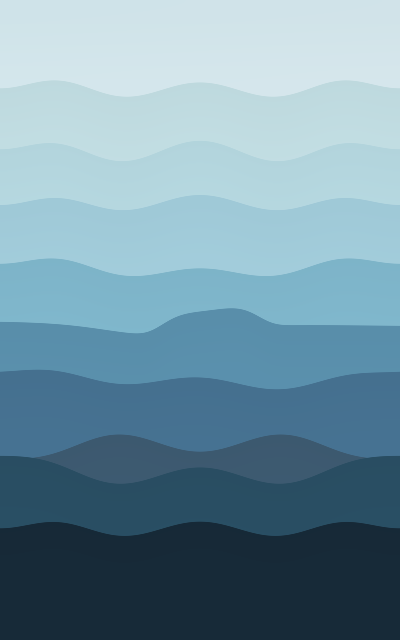
Write a Shadertoy shader that draws this background.

```glsl
const float TAU = 6.28318;

// Height of a rolling ridge: a base level plus three harmonics across the canvas
float ridge(float x, float level, vec3 swell) {
    return level + dot(swell, cos(TAU * x * vec3(1.0, 2.0, 3.0)));
}

// Paint everything below a crest, slightly paler with depth
void paintLayer(inout vec3 color, float y, float crest, vec3 tint) {
    float depth = clamp((crest - y) / 0.1, 0.0, 1.0);
    float halfPixel = 0.5 / iResolution.y;
    float cover = smoothstep(-halfPixel, halfPixel, crest - y);
    color = mix(color, tint * (0.99 + 0.02 * depth), cover);
}

void mainImage(out vec4 fragColor, in vec2 fragCoord) {
    vec2 uv = fragCoord / iResolution.xy;
    float y = uv.y;

    // Widen the central waves a little
    float x = uv.x + 0.015 * sin(TAU * uv.x);

    // Pale sky
    vec3 color = mix(vec3(0.833, 0.902, 0.924), vec3(0.814, 0.890, 0.912),
                     smoothstep(0.86, 1.0, y));
    color.r += 0.008 * (uv.x - 0.5);

    // Hazy far ridges
    paintLayer(color, y, ridge(x, 0.8631, vec3(0.0052, 0.0035, -0.0098)),
               vec3(0.752, 0.860, 0.880));
    paintLayer(color, y, ridge(x, 0.7656, vec3(0.0043, 0.0078, -0.0109)),
               vec3(0.706, 0.840, 0.872));
    paintLayer(color, y, ridge(x, 0.6832, vec3(0.0009, 0.0043, -0.0087)),
               vec3(0.629, 0.794, 0.850));
    paintLayer(color, y, ridge(x, 0.5828, vec3(0.0111, 0.0015, -0.0075)),
               vec3(0.496, 0.711, 0.793));

    // Middle ridge: a shallow valley with one broad hump
    float valley = exp(-pow(abs(uv.x - 0.396) / 0.1875, 2.0));
    float hump = exp(-pow(abs(uv.x - 0.525) / 0.131, 4.0));
    float middleCrest = 0.4974 - 0.0065 * uv.x - 0.0182 * valley + 0.0326 * hump;
    paintLayer(color, y, middleCrest, vec3(0.351, 0.561, 0.672));

    // Tilted blue ridge
    float tilt = 0.0045 * sin(TAU * x);
    paintLayer(color, y, tilt + ridge(x, 0.4086, vec3(0.0095, 0.0061, -0.0050)),
               vec3(0.273, 0.443, 0.566));

    // Dark near ridges
    paintLayer(color, y, ridge(x, 0.3014, vec3(-0.0122, -0.0130, 0.0063)),
               vec3(0.239, 0.352, 0.440));
    paintLayer(color, y, ridge(x, 0.2652, vec3(0.0152, 0.0135, -0.0061)),
               vec3(0.161, 0.306, 0.388));
    paintLayer(color, y, ridge(x, 0.1754, vec3(0.0035, 0.0043, -0.0087)),
               vec3(0.089, 0.163, 0.218));

    fragColor = vec4(color, 1.0);
}
```
